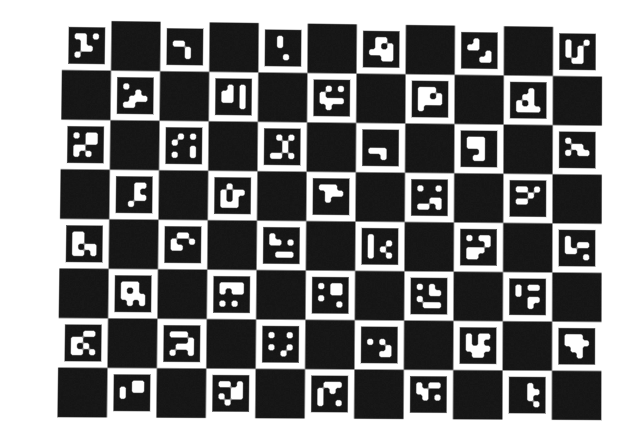
This pattern is drawn by a WebGL 1 fragment shader. Its source:

```glsl
precision highp float;
// Slightly tilted black and white checkerboard whose white cells hold square binary markers.
uniform vec2 u_resolution;

#define GRID vec2(11.0, 8.0)     // cells across and down
#define TOP_LEFT vec2(0.0977, 0.9522)
#define TOP_RIGHT vec2(0.9408, 0.9357)
#define LOW_LEFT vec2(0.0898, 0.0253)
#define LOW_RIGHT vec2(0.9395, 0.0185)
#define MARKER_SIZE 0.74         // marker width within a cell
#define BIT_DENSITY 0.47         // share of white bits
#define ROUNDING 0.30            // corner rounding of the bits, in modules
#define SOFTNESS 0.018           // half width of an edge, in cells
#define INK 0.088
#define GRAIN 0.012
#define SEED 17.0

float hash(vec2 p) {
  vec3 q = fract(vec3(p.xyx) * vec3(0.1031, 0.1030, 0.0973));
  q += dot(q, q.yzx + 33.33);
  return fract((q.x + q.y) * q.z);
}

// Inverts the four-corner warp: canvas position to board position, row 0 on top.
vec2 boardCoord(vec2 p) {
  vec2 uv = vec2(0.5);
  for (int i = 0; i < 5; i++) {
    float left = mix(TOP_LEFT.x, LOW_LEFT.x, uv.y);
    float right = mix(TOP_RIGHT.x, LOW_RIGHT.x, uv.y);
    uv.x = (p.x - left) / (right - left);
    float top = mix(TOP_LEFT.y, TOP_RIGHT.y, uv.x);
    float low = mix(LOW_LEFT.y, LOW_RIGHT.y, uv.x);
    uv.y = (p.y - top) / (low - top);
  }
  return uv * GRID;
}

// Alternates between -1 and 1 per cell with soft steps on the inner grid lines.
vec2 softSquareWave(vec2 x, float soft) {
  vec2 edge = 0.5 - abs(fract(x) - 0.5);
  return (1.0 - 2.0 * mod(floor(x), 2.0)) * clamp(edge / soft, 0.0, 1.0);
}

// One module of the 4 by 4 code; the surrounding ring stays black.
float markerBit(vec2 module, vec2 cell) {
  vec2 inner = step(1.0, module) * step(module, vec2(4.0));
  return inner.x * inner.y * step(hash(cell * 7.0 + module + SEED), BIT_DENSITY);
}

// Blends neighbouring bits, then thresholds them so that corners come out round.
float markerCode(vec2 local, vec2 cell, float soft) {
  vec2 m = (local / MARKER_SIZE + 0.5) * 6.0 - 0.5;
  vec2 i = floor(m);
  vec2 t = clamp((fract(m) - 0.5) / (2.0 * ROUNDING) + 0.5, 0.0, 1.0);
  float upper = mix(markerBit(i, cell), markerBit(i + vec2(1.0, 0.0), cell), t.x);
  float lower = mix(markerBit(i + vec2(0.0, 1.0), cell), markerBit(i + 1.0, cell), t.x);
  float blur = min(0.5, soft * 6.0 / MARKER_SIZE / (2.0 * ROUNDING));
  return smoothstep(0.5 - blur, 0.5 + blur, mix(upper, lower, t.y));
}

void main() {
  vec2 board = boardCoord(gl_FragCoord.xy / u_resolution);
  float cellPixels = u_resolution.x * (TOP_RIGHT.x - TOP_LEFT.x) / GRID.x;
  float soft = max(SOFTNESS, 0.6 / cellPixels);

  // Checkerboard, limited to the board
  vec2 wave = softSquareWave(clamp(board, vec2(0.5), GRID - 0.5), soft);
  vec2 border = GRID * 0.5 - abs(board - GRID * 0.5);
  float inside = smoothstep(-soft, soft, min(border.x, border.y));
  float black = (0.5 - 0.5 * wave.x * wave.y) * inside;

  // Markers in the white cells
  vec2 cell = floor(board);
  vec2 local = fract(board) - 0.5;
  float isWhite = (1.0 - mod(cell.x + cell.y, 2.0)) * step(0.0, min(border.x, border.y));
  float frame = MARKER_SIZE * 0.5 - max(abs(local.x), abs(local.y));
  float marker = smoothstep(-soft, soft, frame) * (1.0 - markerCode(local, cell, soft));
  black = max(black, isWhite * marker);

  // Faint grain in the ink
  float grain = (hash(floor(board * 40.0) + 211.0) - 0.5) * GRAIN;
  gl_FragColor = vec4(vec3(mix(1.0, INK + grain, black)), 1.0);
}
```
